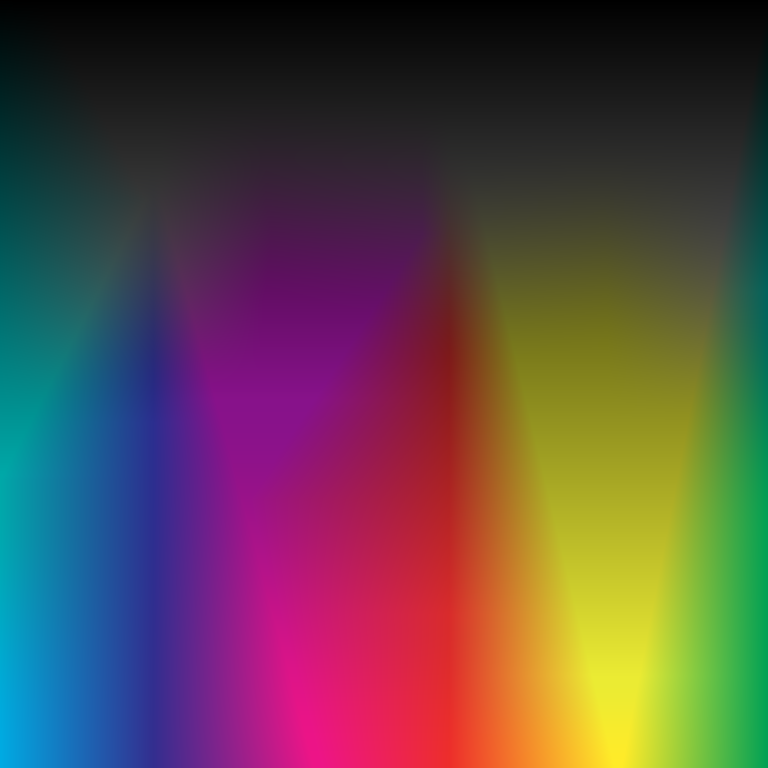
This background is drawn by a WebGL 1 fragment shader. Its source:

```glsl
precision highp float;
// A spectrum of coloured light rising from the lower edge into black.
// Strands of colour, each with its own vertical fade, lean with height;
// neighbouring strands are blended linearly from left to right.
uniform vec2 u_resolution;

// Neutral haze that darkens towards the top.
vec3 haze(float y) {
    return vec3(0.85 * (1.0 - y));
}

// Colour up one strand: low turns to mid between start and knee,
// then dims towards the top and dissolves into haze at hazeTop.
vec3 strand(float y, vec3 low, vec3 mid, float start, float knee, float hazeTop) {
    vec3 color = mix(low, mid, smoothstep(start, knee, y));
    color *= min(1.0, (1.0 - y) / (1.0 - knee));
    return mix(color, haze(y), smoothstep(hazeTop - 0.3, hazeTop, y));
}

// Linear step from 0 at a to 1 at b.
float ramp(float a, float b, float x) {
    return clamp((x - a) / max(b - a, 0.01), 0.0, 1.0);
}

vec3 magenta(float y, float hazeTop) {
    return strand(y, vec3(0.93, 0.08, 0.53), vec3(0.53, 0.07, 0.54), 0.0, 0.48, hazeTop);
}

vec3 yellow(float y, float hazeTop) {
    return strand(y, vec3(1.0, 0.92, 0.16), vec3(0.92, 0.92, 0.20), 0.0, 0.12, hazeTop);
}

void main() {
    vec2 p = gl_FragCoord.xy / u_resolution;
    float x = p.x;
    float y = p.y;

    // Strand positions at this height
    float tealTip = max(0.0, 0.19 - 0.52 * abs(y - 0.74));
    float indigoX = 0.2;
    float pinkX = max(0.21, 0.41 - 0.27 * y);
    float purpleX = clamp(0.41 + 0.65 * (y - 0.48), pinkX + 0.01, 0.55);
    float domeX = mix(pinkX, purpleX, 0.4);
    float redX = 0.585;
    float yellowLeft = 0.80 - 0.24 * y;
    float yellowRight = 0.81 + 0.19 * y;
    float yellowX = mix(yellowLeft, yellowRight, 0.5);

    // Cyan and teal edge, then the indigo beam
    vec3 teal = strand(y, vec3(0.0, 0.67, 0.89), vec3(0.0, 0.66, 0.66), 0.0, 0.38, 9.0);
    vec3 tealEdge = mix(teal, haze(y), smoothstep(0.45, 0.77, y));
    vec3 indigo = strand(y, vec3(0.20, 0.18, 0.56), vec3(0.17, 0.18, 0.56), 0.0, 0.45, 0.79);
    vec3 color = mix(teal, tealEdge, ramp(0.0, tealTip, x));
    color = mix(color, indigo, ramp(tealTip, indigoX, x));

    // Pink fan with a purple dome, then the red beam
    vec3 red = strand(y, vec3(0.93, 0.18, 0.17), vec3(0.85, 0.17, 0.17), 0.0, 0.2, 0.82);
    color = mix(color, magenta(y, 0.79), ramp(indigoX, pinkX, x));
    color = mix(color, magenta(y, 0.90), ramp(pinkX, domeX, x));
    color = mix(color, magenta(y, 0.88), ramp(domeX, purpleX, x));
    color = mix(color, red, ramp(purpleX, redX, x));

    // Yellow fan and green edge
    vec3 green = strand(y, vec3(0.0, 0.63, 0.33), vec3(0.0, 0.39, 0.36), 0.3, 0.62, 9.0);
    color = mix(color, yellow(y, 0.82), ramp(redX, yellowLeft, x));
    color = mix(color, yellow(y, 0.84), ramp(yellowLeft, yellowX, x));
    color = mix(color, yellow(y, 0.74), ramp(yellowX, yellowRight, x));
    color = mix(color, green, ramp(yellowRight, 1.0, x));

    gl_FragColor = vec4(color, 1.0);
}
```
